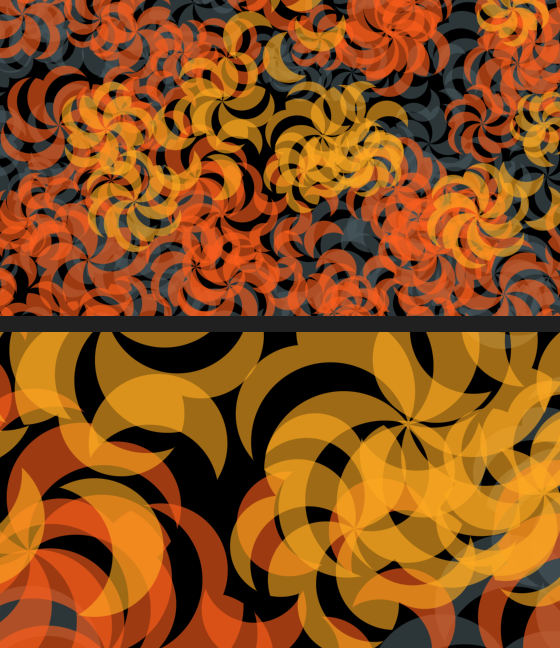
Top, the full canvas; bottom, a detail of the centre.
Reproduce this pattern procedurally as a Shadertoy shader.

```glsl
// Overlapping translucent pinwheel blossoms in slate, vermilion and amber on black

float hash(vec2 p) {
    return fract(sin(dot(p, vec2(127.1, 311.7))) * 43758.5);
}

vec2 polar(float angle) {
    return vec2(cos(angle), sin(angle));
}

// Signed distance to a unit blossom: lobes cut by curved slits, or bare crescents
float blossom(vec2 q, float petals, bool crescents) {
    float body = length(q) - 0.3, slits = 9.0, horns = 9.0;
    float slot = 6.28319 / petals;
    for (float k = 0.0; k < petals; k++) {
        float a = k * slot;
        float lobe = length(q - 0.6 * polar(a)) - 0.4;
        body = min(body, lobe);
        horns = min(horns, max(lobe, 0.4 - length(q - 0.6 * polar(a + 0.5))));
        float b = a + 0.5 * slot;
        float outer = length(q - 0.46 * polar(b + 0.2)) - 0.46;
        float inner = length(q - 0.46 * polar(b - 0.2)) - 0.46;
        slits = min(slits, max(outer, -inner));
    }
    return crescents ? horns : max(body, -slits);
}

// Where each colour family grows, in 0..1 canvas coordinates
bool grows(int family, vec2 uv, float chance) {
    if (family == 0)
        return length((uv - vec2(0.46, 0.5)) * vec2(2.0, 1.5)) > 0.42;
    if (family == 1) {
        bool clearing = length((uv - vec2(0.64, 0.64)) * vec2(1.6, 1.4)) < 0.33;
        bool corner = length(uv - vec2(0.0, 0.78)) < 0.16;
        return !clearing && !corner && chance < 0.88;
    }
    float band = abs(uv.y - 0.47 - 0.08 * sin(uv.x * 6.0));
    bool gap = abs(uv.x - 0.74) < 0.05;
    return (band < 0.2 && uv.x > 0.1 && !gap && chance < 0.8) || chance < 0.07;
}

void mainImage(out vec4 fragColor, in vec2 fragCoord) {
    vec2 p = fragCoord / iResolution.y;
    float aspect = iResolution.x / iResolution.y;
    float soft = 0.8 / iResolution.y;
    vec3 color = vec3(0.0);

    // Three families, stacked from slate at the back to amber in front
    for (int family = 0; family < 3; family++) {
        vec3 ink = family == 0 ? vec3(0.28, 0.34, 0.36)
                 : family == 1 ? vec3(1.0, 0.37, 0.11)
                 : vec3(1.0, 0.67, 0.13);
        for (int i = 0; i < 60; i++) {
            // Jittered grid
            vec2 cell = vec2(i % 10, i / 10);
            vec2 seed = cell + float(family) * vec2(17.3, 41.9);
            vec2 jitter = vec2(hash(seed), hash(seed + 5.3)) - 0.5;
            vec2 center = (cell / vec2(9.0, 5.0)) * vec2(aspect, 1.0) + 0.2 * jitter;

            float size = hash(seed + 9.1);
            float radius = family == 2 ? mix(0.09, 0.21, size) : mix(0.1, 0.2, size);
            vec2 q = (p - center) / radius;
            if (length(q) > 1.05) continue;
            if (!grows(family, center / vec2(aspect, 1.0), hash(seed + 13.7))) continue;

            // Random turn and handedness
            float turn = 6.28319 * hash(seed + 21.1);
            q = mat2(cos(turn), sin(turn), -sin(turn), cos(turn)) * q;
            if (hash(seed + 25.9) < 0.5) q.x = -q.x;

            float petals = 5.0 + floor(2.0 * hash(seed + 31.3));
            float d = radius * blossom(q, petals, hash(seed + 37.7) < 0.25);
            color = mix(color, ink, 0.62 * smoothstep(soft, -soft, d));
        }
    }
    fragColor = vec4(color, 1.0);
}
```
